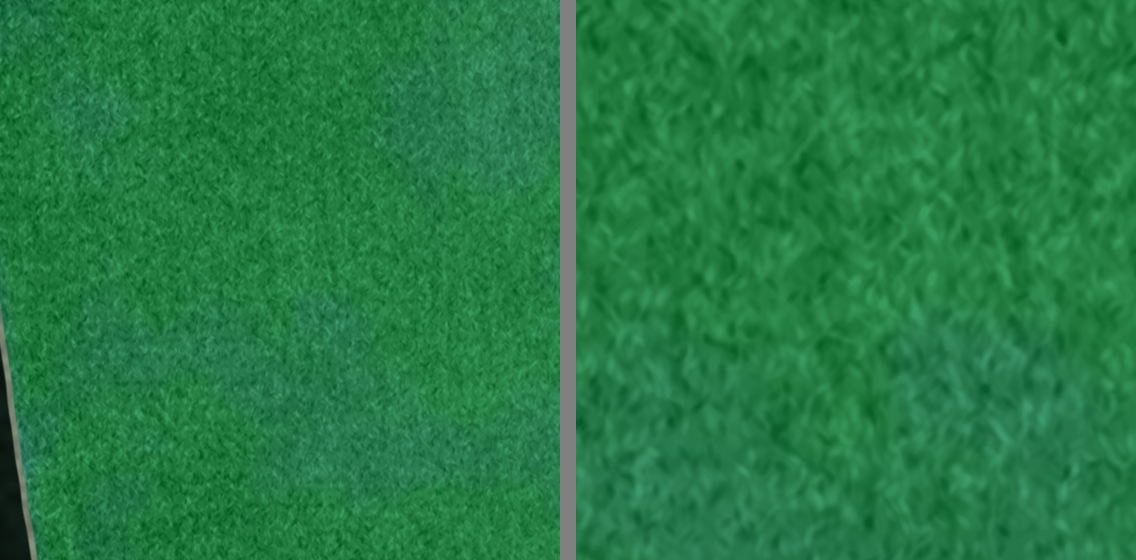
Left, the full canvas; right, a detail of the centre.
Give the GLSL for this texture, as a three.js fragment shader.

```glsl
// Short green felt pile with tufted flecks, mottled shading and a pale cut edge over a dark corner.
varying vec2 vUv;

const vec3 PILE_DARK = vec3(0.07, 0.42, 0.18);
const vec3 PILE_MID = vec3(0.13, 0.48, 0.24);
const vec3 PILE_LIGHT = vec3(0.18, 0.55, 0.31);
const vec3 COOL_TINT = vec3(0.02, -0.01, 0.06);
const vec3 RIM_COLOR = vec3(0.47, 0.51, 0.44);
const vec3 CORNER_COLOR = vec3(0.05, 0.10, 0.075);

const float COARSE_CELLS = 92.0;   // fibre cells across the canvas
const float FINE_CELLS = 136.0;
const float FIBRE_CONTRAST = 1.2;
const float MOTTLE_CONTRAST = 1.5;
const float MAX_TILT = 1.0;        // radians either side of upright
const vec2 FIBRE_RADII = vec2(0.52, 1.1); // in cells

const float EDGE_FOOT = 0.066;     // where the edge meets the bottom
const float EDGE_SLOPE = 0.145;
const float RIM_WIDTH = 0.011;
const float EDGE_BLUR = 0.0025;

float hash(vec2 p) {
  return fract(sin(dot(p, vec2(127.1, 311.7))) * 43758.5453);
}

float valueNoise(vec2 p) {
  vec2 i = floor(p);
  vec2 f = fract(p);
  f = f * f * (3.0 - 2.0 * f);
  return mix(mix(hash(i), hash(i + vec2(1.0, 0.0)), f.x),
             mix(hash(i + vec2(0.0, 1.0)), hash(i + vec2(1.0, 1.0)), f.x), f.y);
}

float fbm(vec2 p) {
  float sum = 0.0;
  float amplitude = 0.5;
  for (int i = 0; i < 4; i++) {
    sum += amplitude * valueNoise(p);
    p = mat2(0.8, 0.6, -0.6, 0.8) * p * 2.1 + 17.3;
    amplitude *= 0.5;
  }
  return sum;
}

// Signed light and dark fibres, one jittered and bent in each cell
float fibres(vec2 p, float seed) {
  vec2 cell = floor(p);
  float sum = 0.0;
  for (int y = -1; y <= 1; y++) {
    for (int x = -1; x <= 1; x++) {
      vec2 id = cell + vec2(float(x), float(y));
      vec2 key = id + seed;
      vec2 jitter = vec2(hash(key + 3.1), hash(key + 7.7)) - 0.5;
      vec2 d = p - id - 0.5 - 0.8 * jitter;
      float tilt = (hash(key + 13.9) * 2.0 - 1.0) * MAX_TILT;
      float c = cos(tilt);
      float s = sin(tilt);
      d = vec2(c * d.x - s * d.y, s * d.x + c * d.y);
      d.x += (hash(key + 21.3) - 0.5) * 0.5 * d.y * d.y;
      vec2 q = d / FIBRE_RADII;
      float body = max(0.0, 1.0 - dot(q, q));
      sum += (hash(key + 29.5) * 2.0 - 1.0) * body * body;
    }
  }
  return sum;
}

// Broad shading: worn patches, darker to the left and lighter to the upper right
float mottle(vec2 uv) {
  float patches = fbm(uv * vec2(6.0, 4.5) + 4.7) - 0.47;
  float clumps = fbm(uv * 24.0 + 31.0) - 0.47;
  float slope = 0.5 * (uv.x - 0.45) + 0.12 * (uv.y - 0.5);
  return MOTTLE_CONTRAST * (patches * mix(1.0, 0.55, uv.x) + 0.5 * clumps) + slope;
}

vec3 pileColor(float tone) {
  vec3 end = tone < 0.0 ? PILE_DARK : PILE_LIGHT;
  return PILE_MID + (end - PILE_MID) * min(abs(tone), 1.9);
}

void main() {
  vec2 uv = vUv;

  // Pile surface, its fibres flatter toward the right
  vec2 warp = vec2(fbm(uv * 30.0), fbm(uv * 30.0 + 50.0)) * 0.008;
  float fleck = fibres((uv + warp) * COARSE_CELLS, 0.0)
              + fibres((uv - warp) * FINE_CELLS, 57.0);
  float tone = mottle(uv) + FIBRE_CONTRAST * mix(1.1, 0.85, uv.x) * fleck;
  vec3 color = pileColor(tone);

  // Cool, slightly faded patches
  float cool = smoothstep(0.48, 0.72, fbm(uv * 5.0 + 80.0));
  color += COOL_TINT * cool;

  // Cut edge: bluish fringe, pale rim, then the dark corner
  float wobble = 0.003 * (valueNoise(vec2(uv.y * 22.0, 2.0)) - 0.5);
  float inside = uv.x - (EDGE_FOOT - EDGE_SLOPE * uv.y) + wobble;
  color += COOL_TINT * (1.0 - smoothstep(0.0, 0.035, inside));
  float rim = 1.0 - smoothstep(-EDGE_BLUR, EDGE_BLUR, inside);
  float corner = 1.0 - smoothstep(-EDGE_BLUR, EDGE_BLUR, inside + RIM_WIDTH);
  vec3 rimShade = RIM_COLOR * (0.85 + 0.3 * valueNoise(uv * 70.0));
  vec3 cornerShade = CORNER_COLOR * (0.75 + 0.5 * valueNoise(uv * 45.0));
  color = mix(color, rimShade, rim);
  color = mix(color, cornerShade, corner);

  gl_FragColor = vec4(color, 1.0);
}
```
